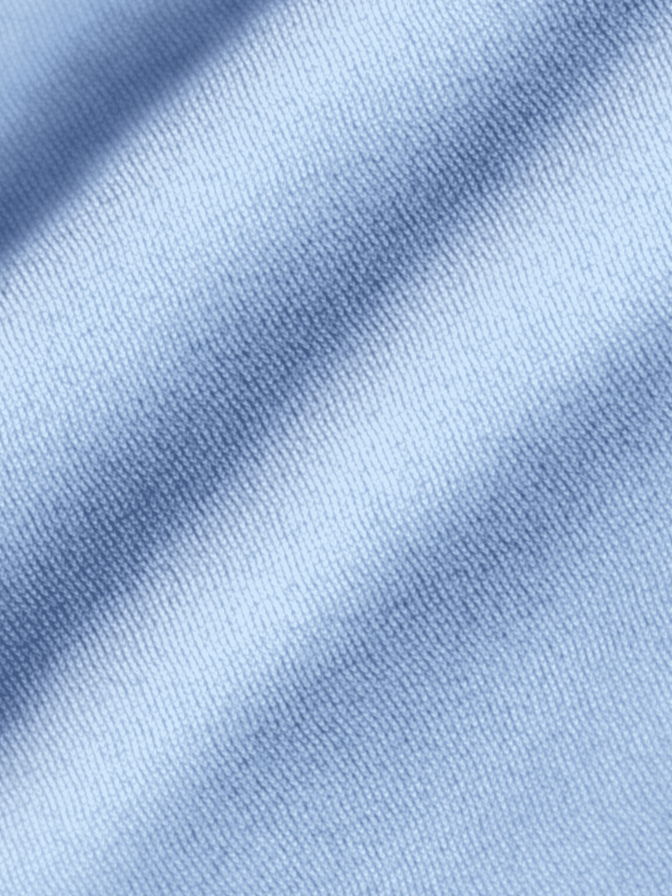
Give the GLSL for this texture, as a Shadertoy shader.

```glsl
const vec3 SHADE = vec3(0.27, 0.36, 0.54);
const vec3 BODY  = vec3(0.575, 0.68, 0.83);
const vec3 LIGHT = vec3(0.82, 0.905, 0.985);
const vec3 FUZZ  = vec3(0.65, 0.70, 0.80);
const float TAU = 6.2831853;
const float FOLD_SLOPE = 0.92;    // lean of the folds
const float BASE_TONE = 0.84;
const float TONE_PIVOT = 0.60;
const float TONE_CONTRAST = 1.22;
const float WALES = 112.0;        // knit columns per canvas height
const float COURSES = 135.0;      // stitches per canvas height
const float GRAIN = 190.0;        // fibre specks per canvas height
const float RIB_DEPTH = 0.15;
const float STITCH_DEPTH = 0.10;
const float LINT_DEPTH = 0.26;
const float GRAIN_DEPTH = 0.24;

vec2 hash2(vec2 p) {
    vec3 q = fract(p.xyx * vec3(0.1031, 0.1030, 0.0973));
    q += dot(q, q.yzx + 33.33);
    return fract((q.xx + q.yz) * q.zy);
}

// Distance to the nearest scattered cell centre
float cellular(vec2 p) {
    vec2 cell = floor(p), local = fract(p);
    float nearest = 2.0;
    for (int j = -1; j <= 1; j++)
        for (int i = -1; i <= 1; i++) {
            vec2 offset = vec2(i, j);
            vec2 d = offset + hash2(cell + offset) - local;
            nearest = min(nearest, dot(d, d));
        }
    return sqrt(nearest);
}

// Bell with a separate width on each side
float bell(float d, float left, float right) {
    float x = d / (d < 0.0 ? left : right);
    return exp(-x * x);
}

// Fades detail too fine for the canvas
float resolvable(float frequency) {
    return 1.0 - smoothstep(0.38, 0.6, frequency / iResolution.y);
}

void mainImage(out vec4 fragColor, in vec2 fragCoord) {
    vec2 p = fragCoord / iResolution.y;
    float depth = 1.0 - p.y;
    float across = p.x + FOLD_SLOPE * depth;
    float along = p.x - depth;

    // Slight waviness of the cloth
    across += 0.004 * sin(along * 9.0 + 1.0) + 0.002 * sin(along * 23.0 + across * 6.0);

    // Distances from the two crests and the soft valley
    float upper = across - 0.307 - 0.06 * along;
    float middle = across - 0.762 - 0.02 * along * along;
    float valley = across - 1.083 - 0.04 * along;

    // Broad light and shadow
    float tone = BASE_TONE;
    tone -= 0.62 * bell(upper + 0.052, 0.125, 0.058);
    tone -= (0.58 - 0.10 * along) * bell(middle + 0.062, 0.16 - 0.05 * along, 0.085);
    tone -= 0.45 * bell(valley, 0.085, 0.14) * bell(along + 0.1, 0.95, 0.8);
    tone -= 0.20 * smoothstep(1.02, 1.3, across);
    tone -= 0.17 * (1.0 - smoothstep(0.08, 0.36, across));
    tone += 0.015 * sin(across * 31.0 + along * 5.0) + 0.012 * sin(along * 17.0 - across * 11.0);
    tone = TONE_PIVOT + (tone - TONE_PIVOT) * TONE_CONTRAST;

    // Sharpness falls off behind the upper crest and toward the near corners
    float crest = bell(upper - 0.012, 0.03, 0.055) + bell(middle - 0.018, 0.04, 0.06);
    float focus = mix(0.3, 1.0, smoothstep(-0.03, 0.02, upper));
    focus *= 1.0 - 0.45 * smoothstep(0.5, 1.1, -along);
    focus *= 1.0 - 0.3 * smoothstep(1.2, 1.6, across);

    // Knit columns bend gently with the folds
    float bend = 0.006 * sin(TAU * (across - 0.9) / 0.46);
    float wale = (dot(p, vec2(0.88, 0.475)) + bend) * WALES;
    float course = dot(p, vec2(-0.475, 0.88)) * COURSES;
    wale += 0.12 * sin(course * 0.37 + sin(wale * 0.19)) + 0.08 * sin(course * 0.83 + wale * 0.3);
    float wave = cos(TAU * wale);
    float rib = wave - 0.35 * wave * wave + 0.175;
    float arms = abs(fract(wale) - 0.5);
    float stitch = sin(TAU * (course + arms * 1.2));

    // Uneven yarn and loose fibres
    float lint = cellular(vec2(wale * 1.1, course * 0.7)) - 0.5;
    float speck = cellular(p * GRAIN + 41.0) - 0.5;
    float mottle = cellular(vec2(wale * 0.28, course * 0.22) + 17.0) - 0.5;

    float relief = RIB_DEPTH * (1.0 + 0.3 * crest) * rib * resolvable(WALES);
    relief += STITCH_DEPTH * stitch * (0.65 + 0.35 * wave) * resolvable(COURSES);
    relief -= LINT_DEPTH * lint * resolvable(WALES);
    relief -= GRAIN_DEPTH * speck * resolvable(GRAIN);
    tone += relief * focus - 0.07 * mottle;

    // Dye colour, then pale fibres on the crests
    tone = clamp(tone, 0.0, 1.0);
    vec3 color = mix(SHADE, BODY, min(tone * 2.0, 1.0));
    color = mix(color, LIGHT, max(tone * 2.0 - 1.0, 0.0));
    color = mix(color, FUZZ + 0.5 * relief * focus, 0.3 * min(crest, 1.0));
    fragColor = vec4(color, 1.0);
}
```
